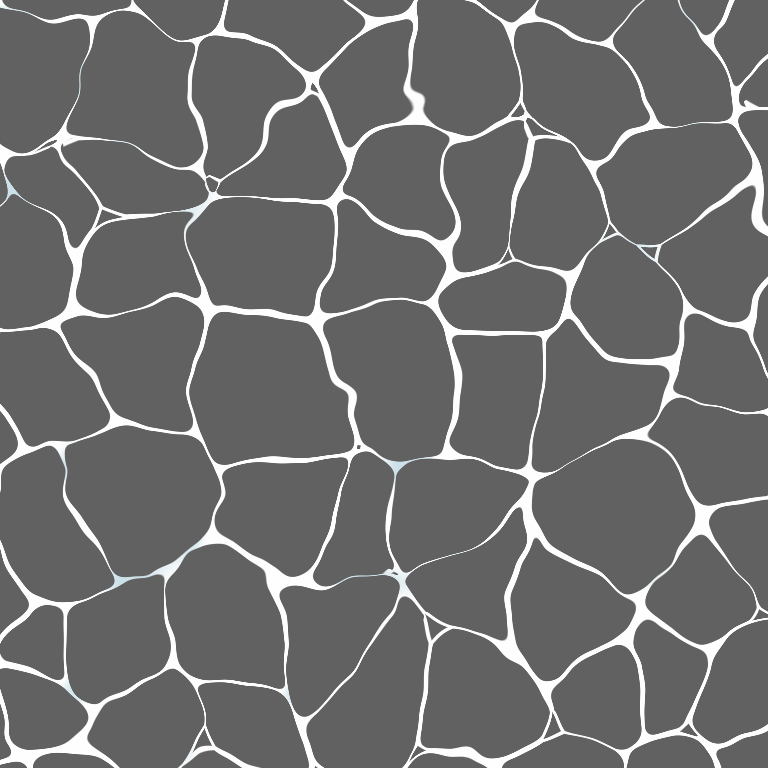
This pattern is drawn by a WebGL 2 fragment shader. Its source:

```glsl
#version 300 es
precision highp float;

// Crazy paving: dark grey stones parted by thin white joints of uneven width.
// A noise-bent Voronoi diagram gives the stones; a smooth minimum of the border
// distances rounds their corners, and a few joints hold a tiny pebble.

uniform vec2 u_resolution;
out vec4 fragColor;

vec2 hash2(vec2 p) {
    vec2 q = vec2(dot(p, vec2(127.1, 311.7)), dot(p, vec2(269.5, 183.3)));
    return fract(sin(q) * 43758.5453);
}

vec2 noise2(vec2 p) {
    vec2 i = floor(p), f = fract(p);
    vec2 u = f * f * (3.0 - 2.0 * f);
    vec2 low = mix(hash2(i), hash2(i + vec2(1, 0)), u.x);
    vec2 high = mix(hash2(i + vec2(0, 1)), hash2(i + vec2(1, 1)), u.x);
    return mix(low, high, u.y);
}

vec2 seed(vec2 cell) {
    return cell + 0.5 + 0.88 * (hash2(cell) - 0.5);
}

float smoothMin(float a, float b, float k) {
    float h = max(k - abs(a - b), 0.0) / k;
    return min(a, b) - h * h * k * 0.25;
}

void main() {
    const float STONES = 7.2;
    vec2 uv = gl_FragCoord.xy / u_resolution.y;
    float pixel = STONES / u_resolution.y;
    vec2 p = uv * STONES + 3.0;

    // Bend the plane: broad curves, then small kinks
    vec2 flat_p = p;
    p += 0.36 * (noise2(flat_p * 1.5) - 0.5);
    p += 0.09 * (noise2(flat_p * 4.3 + 17.0) - 0.5);

    // Four smallest seed distances, and the cells of the first three
    vec2 base = floor(p);
    vec4 dist = vec4(9.0);
    vec2 first = base, second = base, third = base;
    for (int y = -2; y <= 2; y++) {
        for (int x = -2; x <= 2; x++) {
            vec2 cell = base + vec2(x, y);
            float d = distance(p, seed(cell));
            if (d < dist.x) {
                dist = vec4(d, dist.xyz);
                third = second;
                second = first;
                first = cell;
            } else if (d < dist.y) {
                dist = vec4(dist.x, d, dist.yz);
                third = second;
                second = cell;
            } else if (d < dist.z) {
                dist = vec4(dist.xy, d, dist.z);
                third = cell;
            } else {
                dist.w = min(dist.w, d);
            }
        }
    }

    // Distance to the stone's border, with rounded corners
    vec2 home = seed(first);
    float border = 1.0;
    for (int y = -2; y <= 2; y++) {
        for (int x = -2; x <= 2; x++) {
            vec2 cell = first + vec2(x, y);
            if (x == 0 && y == 0) continue;
            vec2 other = seed(cell);
            float d = dot(0.5 * (home + other) - p, normalize(other - home));
            border = smoothMin(border, d, 0.13);
        }
    }

    // Joints swell and thin along their length
    float swell = noise2(flat_p * 1.9 + 41.0).x;
    float halfWidth = mix(0.006, 0.031, smoothstep(0.1, 0.9, swell));
    float joint = 1.0 - smoothstep(-0.5, 0.5, (border - halfWidth) / pixel);

    // Pebbles: triangles centred where three stones meet
    vec2 chance = hash2(first + second + third + 5.0);
    float corner = (dist.y + dist.z - 2.0 * dist.x) / 3.0;
    float size = mix(0.03, 0.055, chance.y) * smoothstep(0.0, 0.1, dist.w - dist.z);
    size *= step(chance.x, 0.13);
    float rim = 1.0 - smoothstep(-0.5, 0.5, (corner - size * 1.6) / pixel);
    float pebble = 1.0 - smoothstep(-0.5, 0.5, (corner - size) / pixel);
    float hasPebble = step(0.005, size);
    joint = max(joint, rim * hasPebble) * (1.0 - pebble * hasPebble);

    // Thinnest joints take a faint cool tint
    vec3 stone = vec3(0.38);
    vec3 mortar = mix(vec3(0.80, 0.88, 0.91), vec3(0.995), smoothstep(0.08, 0.25, swell));
    fragColor = vec4(mix(stone, mortar, joint), 1.0);
}
```
